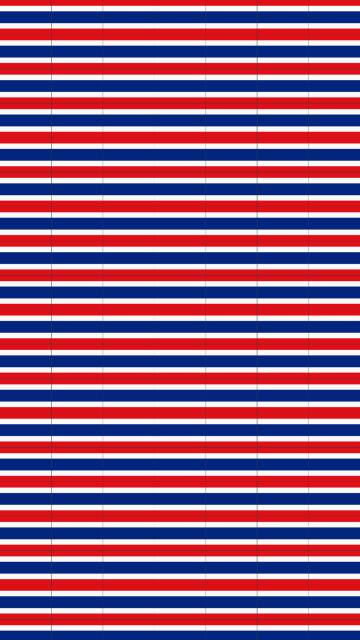
A Shadertoy shader for this pattern:

```glsl
// Stacked flag tiles, seven across and 18.6 down, forming red, white and blue stripes.
// Stripes are distance bands inside each tile; fine grey seams mark the tile joints,
// with strength that drifts from joint to joint and is broken up by a sine hash.

const vec2 TILES = vec2(7.0, 18.6);
const vec3 WHITE = vec3(0.985, 0.98, 0.985);
const vec3 RED = vec3(0.87, 0.06, 0.09);
const vec3 BLUE = vec3(0.01, 0.145, 0.49);
const vec3 SEAM = vec3(0.20, 0.22, 0.24);
const float TAU = 6.2831853;

float hash(vec2 p) {
    return fract(sin(dot(p, vec2(127.1, 311.7))) * 43758.5453);
}

// Smoothed coverage of a band, given the distance from its centre line.
float band(float dist, float halfWidth, float soft) {
    return clamp((halfWidth - dist) / soft + 0.5, 0.0, 1.0);
}

// Cyclic strength from 0 to 1, peaking at the given phase.
float drift(float index, float rate, float phase) {
    return 0.5 + 0.5 * cos(TAU * (index * rate - phase));
}

// Zero for joints lying on the canvas border.
float interior(float index, float count) {
    return step(0.5, index) * step(index, count - 0.5);
}

vec3 stripes(float jointDist, float soft) {
    vec3 color = mix(WHITE, RED, band(jointDist, 0.17, soft));
    return mix(color, BLUE, band(0.5 - jointDist, 0.172, soft));
}

float rowSeam(float index, float dist, float soft) {
    float strength = 0.12 + 0.42 * pow(drift(index, 0.382, 0.0), 1.5);
    strength *= 0.85 + 0.15 * hash(vec2(index, 3.0));
    return strength * band(dist, 0.016, soft) * interior(index, TILES.y);
}

float columnSeam(float index, float dist, float y, float soft) {
    float strength = 0.06 + 0.5 * drift(index, 0.25, 0.25);
    float wear = mix(0.65, 1.0, hash(vec2(index, floor(y * 6.0))));
    return strength * wear * band(dist, 0.009, soft) * interior(index, TILES.x);
}

void mainImage(out vec4 fragColor, in vec2 fragCoord) {
    // Tile coordinates, counted from the upper left.
    vec2 uv = fragCoord / iResolution.xy;
    vec2 grid = vec2(uv.x, 1.0 - uv.y) * TILES;
    vec2 pixel = TILES / iResolution.xy;

    // Nearest joint in each direction and the distance to it.
    vec2 joint = floor(grid + 0.5);
    vec2 dist = abs(grid - joint);

    vec3 color = stripes(dist.y, 1.2 * pixel.y);
    color = mix(color, SEAM, rowSeam(joint.y, dist.y, pixel.y));
    color = mix(color, SEAM, columnSeam(joint.x, dist.x, grid.y, pixel.x));
    fragColor = vec4(color, 1.0);
}
```
